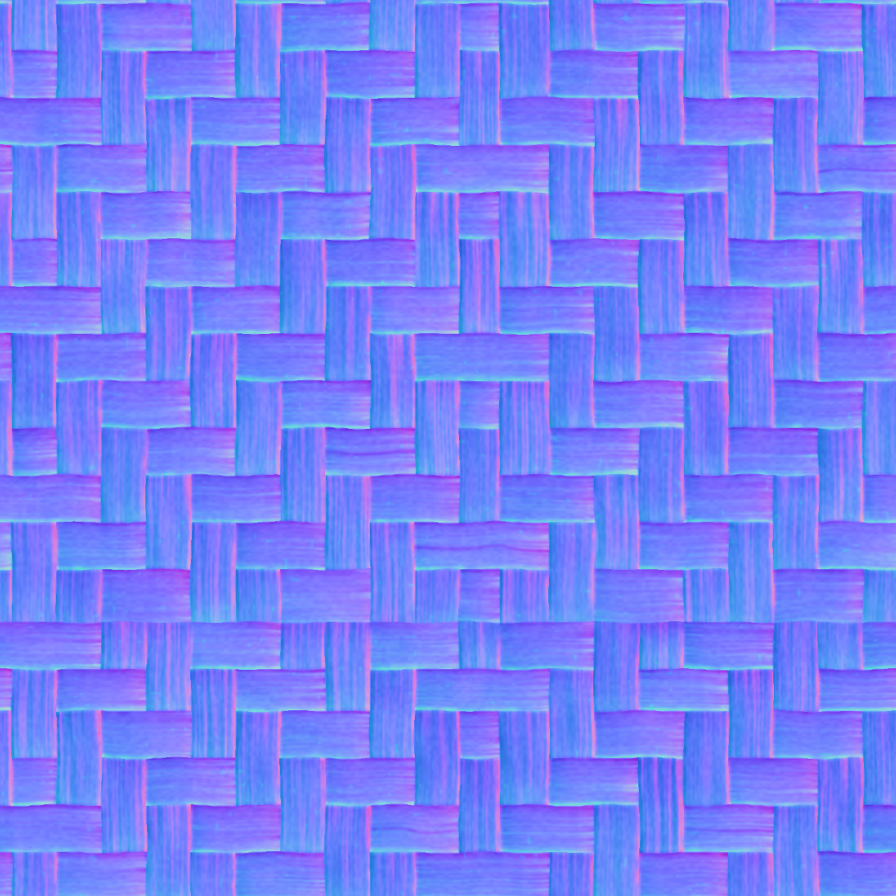
A WebGL 1 fragment shader for this texture map:

```glsl
precision highp float;
// Tangent-space normal map of a woven reed mat in a 2/2 herringbone twill.
// A grid of cells picks which strip lies on top; each strip then gets a domed
// slope, soft rims, drooping ends and fibres, and the slope is encoded as RGB.

uniform vec2 u_resolution;

const vec2 GRID = vec2(20.0, 19.0);      // columns and rows, counted from the top left
const vec2 OFFSET = vec2(0.26, 0.074);   // weave origin, in cells
const float MIRROR_COLUMN = 10.0;        // the twill diagonal reverses here
const float SEAM_ROW = 13.0;             // one twill step is skipped here
const float WOBBLE = 0.011;              // waviness of the strip borders, in cells
const float SOFTNESS = 0.0009;           // filter spacing, in canvas widths
const float RIM_WIDTH = 0.075;
const float SPILL_WIDTH = 0.05;          // rim light on the strip beyond the border
const vec2 WARP_BASE = vec2(-0.12, 0.0);
const vec2 WEFT_BASE = vec2(-0.06, 0.01);
const float WARP_FIBRE = 0.95;
const float WEFT_FIBRE = 0.30;
const float TAU = 6.28319;

float hash(vec2 p) {
  return fract(sin(dot(p, vec2(127.1, 311.7))) * 43758.5453);
}

float noise(vec2 p) {
  vec2 i = floor(p), f = fract(p);
  f = f * f * (3.0 - 2.0 * f);
  return mix(mix(hash(i), hash(i + vec2(1.0, 0.0)), f.x),
             mix(hash(i + vec2(0.0, 1.0)), hash(i + 1.0), f.x), f.y);
}

// 1 where a vertical strip is on top, 0 where a horizontal one is
float warpOnTop(vec2 cell) {
  cell = mod(cell, GRID);
  float row = cell.y + step(SEAM_ROW - 0.5, cell.y);
  float start = 1.0 - abs(cell.x - MIRROR_COLUMN);
  return 1.0 - step(1.5, mod(row - start + 0.01, 4.0));
}

// Whole cells between this one and the end of its strip in a direction
float cellsToEnd(vec2 cell, vec2 dir, float top) {
  if (abs(warpOnTop(cell + dir) - top) > 0.5) return 0.0;
  return abs(warpOnTop(cell + 2.0 * dir) - top) > 0.5 ? 1.0 : 2.0;
}

float ridge(float d, float width) {
  return exp(-d * d / (width * width));
}

// Slope to the right and downward
vec2 weaveSlope(vec2 p) {
  vec2 uv = vec2(p.x, 1.0 - p.y);
  vec2 wave = vec2(sin(TAU * (9.0 * uv.y + 2.0 * uv.x)) + sin(TAU * (4.0 * uv.y - 7.0 * uv.x)),
                   sin(TAU * (8.0 * uv.x + 3.0 * uv.y)) + sin(TAU * (13.0 * uv.x - 5.0 * uv.y)));
  vec2 q = mod(uv * GRID - OFFSET + WOBBLE * wave, GRID);

  // One narrow column, and uneven rows around the seam
  q.x += 0.11 * max(0.0, 1.0 - abs(q.x - MIRROR_COLUMN - 0.9));
  q.y -= 0.12 * smoothstep(12.0, 13.0, q.y) * (1.0 - smoothstep(14.2, 15.0, q.y));

  // Strip on top, and the place within it
  vec2 cell = floor(q), f = q - cell;
  float top = warpOnTop(cell);
  vec2 axis = vec2(1.0 - top, top);
  float back = cellsToEnd(cell, -axis, top);
  float nearEnd = back + dot(f, axis);
  float farEnd = cellsToEnd(cell, axis, top) + 1.0 - dot(f, axis);
  float across = dot(f, axis.yx);
  vec2 id = mod(cell - back * axis, GRID) + 40.0 * top;
  float seed = hash(id + 3.7);

  // Drooping ends, rims that come and go, softened along the seam
  float seam = ridge(q.y - SEAM_ROW, 0.28);
  float crisp = 1.0 - 0.75 * seam;
  float lowWear = mix(0.3, 1.4, noise(vec2(nearEnd * 4.0, seed * 90.0))) * crisp;
  float highWear = mix(0.4, 1.4, noise(vec2(nearEnd * 4.0, seed * 70.0 + 9.0))) * crisp;
  float lowRim = ridge(across, RIM_WIDTH) * lowWear;
  float highRim = ridge(1.0 - across, RIM_WIDTH) * highWear;
  float spillWear = mix(0.4, 1.4, noise(vec2(across * 4.0, seed * 50.0))) * crisp;
  float nearSpill = ridge(nearEnd, SPILL_WIDTH) * spillWear;
  float farSpill = ridge(farEnd, SPILL_WIDTH) * spillWear;
  float droop = 1.2 * exp(-2.6 * farEnd) - 0.8 * exp(-3.0 * nearEnd);

  // Long fibres, raised edges stronger than the hollows, and fine grain
  vec2 shift = floor(id * 17.3);
  float fibre = noise(vec2(nearEnd * 0.4, across * 10.0) + shift) * 0.5
              + noise(vec2(nearEnd * 0.8, across * 22.0) + shift + 5.0) * 0.5 - 0.5;
  fibre += 0.7 * max(fibre, 0.0) - 0.05;
  float grain = noise(vec2(nearEnd * 10.0, across * 18.0) + shift) - 0.5;
  float swell = noise(vec2(nearEnd * 1.6, across * 1.8) + shift + 9.0) - 0.5;
  float pit = smoothstep(0.86, 0.98, noise(vec2(nearEnd * 7.0, across * 10.0) + shift + 21.0));

  // Slope across and along the strip
  float cross, along;
  if (top > 0.5) {
    cross = 0.14 * (across - 0.5) + 0.88 * highRim - 0.46 * lowRim
          + WARP_FIBRE * fibre * mix(0.6, 1.2, seed);
    along = 0.22 * droop + 0.18 * swell + 0.30 * nearSpill - 0.24 * farSpill;
  } else {
    float crack = step(0.95, seed) * ridge(across - 0.55 - 0.1 * swell, 0.04);
    cross = 0.24 * (across - 0.5) + 0.54 * highRim - 0.26 * lowRim
          - 0.14 * exp(-6.0 * across) - 0.3 * crack
          + WEFT_FIBRE * fibre * (0.8 + 2.4 * exp(-3.5 * farEnd));
    along = 0.36 * droop + 0.24 * swell + 0.62 * nearSpill - 0.28 * farSpill;
  }
  vec2 slope = mix(WEFT_BASE, WARP_BASE, top) + cross * axis.yx + along * axis;
  slope += 0.12 * grain + pit * vec2(-0.16, 0.26);
  slope += 0.11 * (vec2(seed, hash(id + 8.1)) - 0.5);

  // Blurred stains along the seam
  float stain = sin(TAU * (5.0 * uv.x + 0.1)) * sin(TAU * (2.0 * uv.x + 0.3));
  return slope + seam * vec2(0.06, -0.14) * (0.3 + stain);
}

void main() {
  vec2 slope = vec2(0.0);
  for (int j = -1; j <= 1; j++) {
    for (int i = -1; i <= 1; i++) {
      vec2 tap = vec2(float(i), float(j));
      vec2 weight = 0.5 - 0.25 * abs(tap);
      slope += weight.x * weight.y * weaveSlope(gl_FragCoord.xy / u_resolution + SOFTNESS * tap);
    }
  }
  slope = clamp(slope, -0.68, 0.68);
  float height = sqrt(max(0.0, 1.0 - dot(slope, slope)));
  gl_FragColor = vec4(0.5 + 0.5 * vec3(slope, height), 1.0);
}
```
